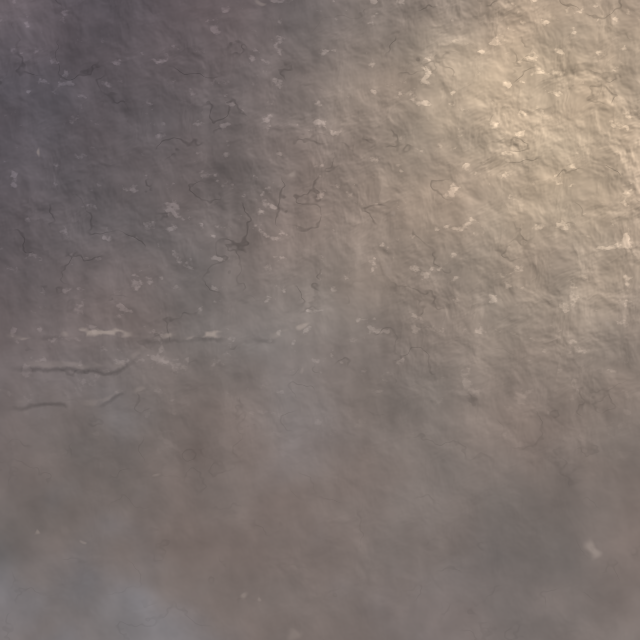
A Shadertoy shader for this texture:

```glsl
// Weathered plaster wall: dim mauve grey with a warm rough glow at upper right.
#define SHADOW vec3(0.355, 0.328, 0.350)
#define STONE  vec3(0.472, 0.433, 0.418)
#define COOL   vec3(0.485, 0.472, 0.485)
#define GLOW   vec3(0.755, 0.670, 0.575)
#define PALE   vec3(0.680, 0.625, 0.590)
#define GLOW_CENTER vec2(0.89, 0.83)
#define GRAIN_SCALE 36.0
#define RELIEF 0.62
#define MOTTLE 0.15
#define CHIPS 18

float hash(vec2 p) {
    return fract(sin(dot(p, vec2(127.1, 311.7))) * 43758.5453);
}

float noise(vec2 p) {
    vec2 i = floor(p), f = fract(p);
    f = f * f * (3.0 - 2.0 * f);
    return mix(mix(hash(i), hash(i + vec2(1, 0)), f.x),
               mix(hash(i + vec2(0, 1)), hash(i + vec2(1, 1)), f.x), f.y);
}

float fbm(vec2 p) {
    float sum = 0.0, amp = 0.53;
    for (int i = 0; i < 4; i++) {
        sum += amp * noise(p);
        p = mat2(1.6, 1.2, -1.2, 1.6) * p + 7.3;
        amp *= 0.5;
    }
    return sum;
}

// Pitted surface: lightly warped grain with short creases
float height(vec2 uv) {
    vec2 warp = vec2(noise(uv * 29.0), noise(uv * 29.0 + 31.0));
    vec2 p = uv * GRAIN_SCALE + 0.55 * warp;
    float crease = abs(2.0 * fbm(p * 0.9 + 5.0) - 1.0);
    return fbm(p) - 0.35 * crease;
}

// Broad light: dark upper left, cool lower left, warm upper right
vec3 wallTone(vec2 uv, float glow) {
    float open = smoothstep(0.0, 0.85, 0.85 * uv.x + 0.95 * (1.0 - uv.y) - 0.06);
    vec3 col = mix(SHADOW, STONE, open);
    float cool = smoothstep(0.6, 0.2, uv.y) * smoothstep(1.0, 0.1, uv.x);
    col = mix(col, COOL, cool * smoothstep(0.28, 0.6, fbm(uv * 4.0 + 3.0)));
    col += 0.05 * smoothstep(0.15, 0.0, distance(uv, vec2(0.0, 1.0)));
    return mix(col, GLOW, 0.92 * glow);
}

// Broken horizontal joint; x = pale flakes, y = dark line under them
vec2 seam(vec2 uv, float level, float reach, float seed) {
    float lift = smoothstep(reach - 0.08, reach, uv.x);
    float y = level + 0.012 * (noise(vec2(uv.x * 12.0, seed)) - 0.5)
            + 0.024 * lift * lift;
    float d = uv.y - y + 0.010 * (fbm(uv * 55.0) - 0.5);
    float span = smoothstep(0.0, 0.05, uv.x) * smoothstep(reach, reach - 0.015, uv.x);
    float gaps = smoothstep(0.45, 0.75, noise(vec2(uv.x * 13.0, seed + 9.0)))
               * smoothstep(0.25, 0.6, noise(uv * vec2(70.0, 90.0) + seed));
    float breaks = smoothstep(0.4, 0.7, noise(vec2(uv.x * 24.0, seed + 17.0)));
    return span * vec2(gaps * smoothstep(0.007, 0.001, abs(d)),
                       breaks * smoothstep(0.006, 0.0, abs(d + 0.008)));
}

// Scattered pale chips with ragged outlines
float chips(vec2 uv) {
    float sum = 0.0;
    vec2 ragged = vec2(noise(uv * 75.0), noise(uv * 75.0 + 19.0)) - 0.5;
    for (int i = 0; i < CHIPS; i++) {
        float id = float(i) + 1.0;
        vec2 d = uv - vec2(hash(vec2(id, 2.3)), hash(vec2(id, 8.1))) + 0.014 * ragged;
        float turn = 6.283 * hash(vec2(id, 4.7));
        d = mat2(cos(turn), -sin(turn), sin(turn), cos(turn)) * d;
        d.x *= mix(0.5, 1.2, hash(vec2(id, 6.9)));
        float size = mix(0.005, 0.015, pow(hash(vec2(id, 5.5)), 2.0));
        sum += mix(0.2, 0.65, hash(vec2(id, 1.4)))
             * smoothstep(size, size * 0.2, length(d));
    }
    return min(sum, 0.7);
}

void mainImage(out vec4 fragColor, in vec2 fragCoord) {
    vec2 uv = fragCoord / iResolution.xy;

    // Warm glow with a blotchy border
    vec2 away = uv - GLOW_CENTER;
    float blotch = fbm(uv * 7.0 + 12.0) - 0.5;
    float glow = exp(-dot(away * away, vec2(9.5, 6.5)) + 0.7 * blotch);
    glow = min(glow, 1.05);
    vec3 col = wallTone(uv, glow);

    // Mottling, hue drift and vertical run marks
    float upper = smoothstep(0.2, 0.65, uv.y);
    float stain = fbm(uv * vec2(16.0, 14.0) + 40.0) - 0.5;
    float speckle = fbm(uv * 46.0 + 25.0) - 0.5;
    float run = noise(vec2(uv.x * 34.0, uv.y * 3.5))
              * noise(vec2(uv.x * 75.0, uv.y * 6.0 + 8.0)) - 0.25;
    col *= 1.0 + MOTTLE * (blotch + 1.2 * stain + (0.4 + 0.5 * upper) * speckle)
         + 0.12 * run * upper;
    col += vec3(0.03, 0.0, -0.01) * (fbm(uv * 6.0 + 70.0) - 0.5);

    // Raking light over the relief, strongest in the glow
    vec2 toLight = vec2(0.0022, 0.0032);
    float slope = height(uv) - height(uv + toLight);
    float rough = mix(0.12, 0.42, upper) + 0.6 * glow;
    rough *= 0.5 + noise(uv * 9.0 + 4.0);
    col *= 1.0 + RELIEF * rough * clamp(slope * 1.3, -0.45, 0.55);

    // Soft broken dark creases and small pale flecks
    float vein = abs(fbm(uv * vec2(17.0, 21.0) + 90.0) - 0.5);
    float patches = smoothstep(0.5, 0.8, noise(uv * 27.0 + 55.0));
    col *= 1.0 - 0.13 * patches * (0.3 + 0.7 * upper) * smoothstep(0.03, 0.0, vein);
    float fleck = smoothstep(0.66, 0.8, fbm(uv * vec2(48.0, 62.0) + 130.0));
    col *= 1.0 + 0.22 * fleck * upper;

    // Joints and chips
    vec2 joint = seam(uv, 0.478, 0.50, 3.0);
    vec2 faint = seam(uv, 0.432, 0.24, 21.0) + seam(uv, 0.372, 0.20, 37.0);
    col *= 1.0 - 0.10 * joint.y - 0.14 * min(faint.y, 1.0);
    col = mix(col, PALE, 0.65 * joint.x + 0.15 * min(faint.x, 1.0));
    col = mix(col, max(PALE, col * 1.08), 0.7 * chips(uv));

    fragColor = vec4(clamp(col, 0.0, 1.0), 1.0);
}
```
